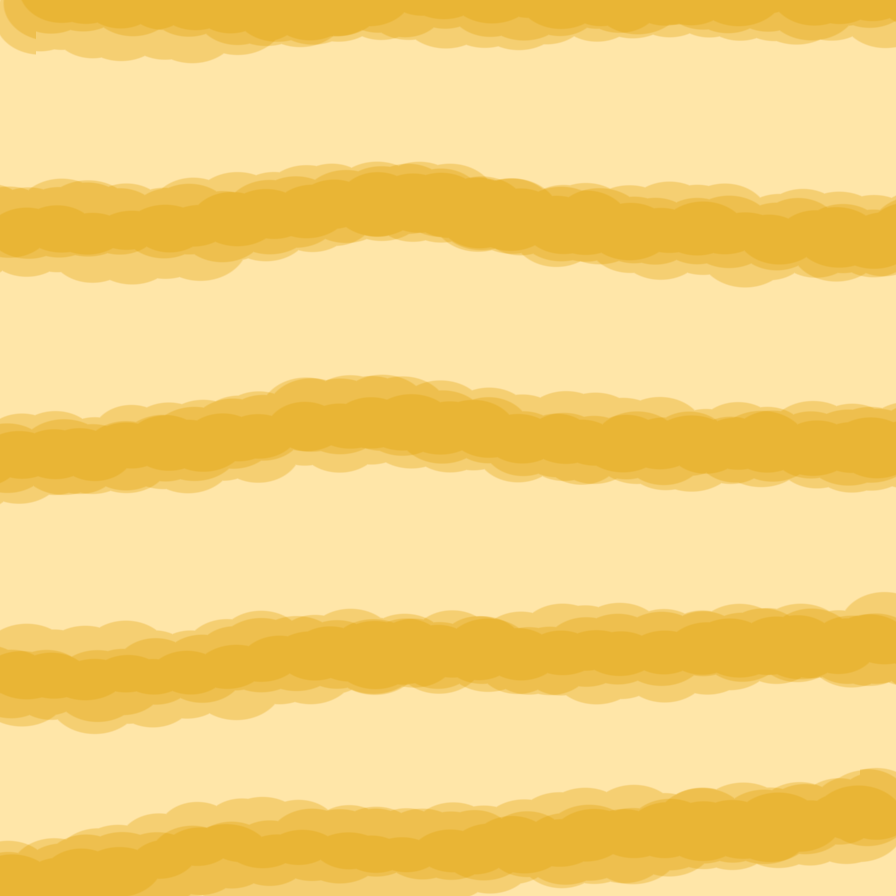
This pattern is drawn by a WebGL 1 fragment shader. Its source:

```glsl
precision highp float;
uniform vec2 u_resolution;

#define CREAM vec3(1.0, 0.90, 0.66)
#define OCHRE vec3(0.875, 0.62, 0.0)
#define LAYER_ALPHA 0.32
#define STROKE_RADIUS 0.039
#define DAB_SPACING 0.04
#define DAB_JITTER 0.012
#define LAYER_SHIFT 0.010
#define DRIFT 0.055
#define DRIFT_FREQ 3.2
#define ARCH 0.036
#define TILT 0.07

const int BANDS = 5;
const int LAYERS = 3;

float hash(float n) {
  return fract(sin(n * 12.9898 + 4.1) * 4375.85);
}

float gradientNoise(float x) {
  float cell = floor(x);
  float f = x - cell;
  float left = (2.0 * hash(cell) - 1.0) * f;
  float right = (2.0 * hash(cell + 1.0) - 1.0) * (f - 1.0);
  return mix(left, right, f * f * f * (f * (f * 6.0 - 15.0) + 10.0));
}

// Centre height of a band, with its slope and hump
float bandHeight(float x, float band) {
  float base = 1.0 - band * (0.27 - 0.0085 * band);
  float slope = TILT * band * band / 16.0;
  float hump = ARCH * max(0.0, sin(band * 1.0472));
  float bell = (x - 0.42) / 0.25;
  return base + slope * (x - 0.5) + hump * exp(-bell * bell);
}

// Each layer wanders around the centre of its band
float layerHeight(float x, float band, float layer) {
  float seed = band * 37.0 + layer * 11.3;
  return bandHeight(x, band) + (layer - 1.0) * LAYER_SHIFT
       + DRIFT * gradientNoise(x * DRIFT_FREQ + seed);
}

// Union of overlapping round dabs gives the scalloped outline
float strokeDistance(vec2 p, float band, float layer) {
  float first = band < 0.5 ? 0.045 + 0.012 * layer : -1.0;
  float last = band > 3.5 ? 0.958 + 0.01 * layer : 2.0;
  float cell = floor(p.x / DAB_SPACING);
  float d = 1.0;
  for (int k = -2; k <= 2; k++) {
    float id = cell + float(k);
    float seed = id + band * 71.0 + layer * 193.0;
    vec3 vary = vec3(hash(seed), hash(seed + 0.37), hash(seed + 0.71)) - 0.5;
    float x = clamp((id + 0.5) * DAB_SPACING + vary.x * DAB_JITTER * 2.0, first, last);
    float y = layerHeight(x, band, layer) + vary.y * DAB_JITTER;
    float radius = STROKE_RADIUS + vary.z * DAB_JITTER * 0.6;
    d = min(d, length((p - vec2(x, y)) * vec2(0.8, 1.0)) - radius);
  }
  return d;
}

void main() {
  vec2 p = gl_FragCoord.xy / u_resolution;
  float pixel = 1.0 / min(u_resolution.x, u_resolution.y);
  vec3 color = CREAM;

  // Translucent layers darken where they overlap
  for (int b = 0; b < BANDS; b++) {
    for (int l = 0; l < LAYERS; l++) {
      float d = strokeDistance(p, float(b), float(l));
      float cover = 1.0 - smoothstep(-pixel, pixel, d);
      color = mix(color, OCHRE, cover * LAYER_ALPHA);
    }
  }
  gl_FragColor = vec4(color, 1.0);
}
```
